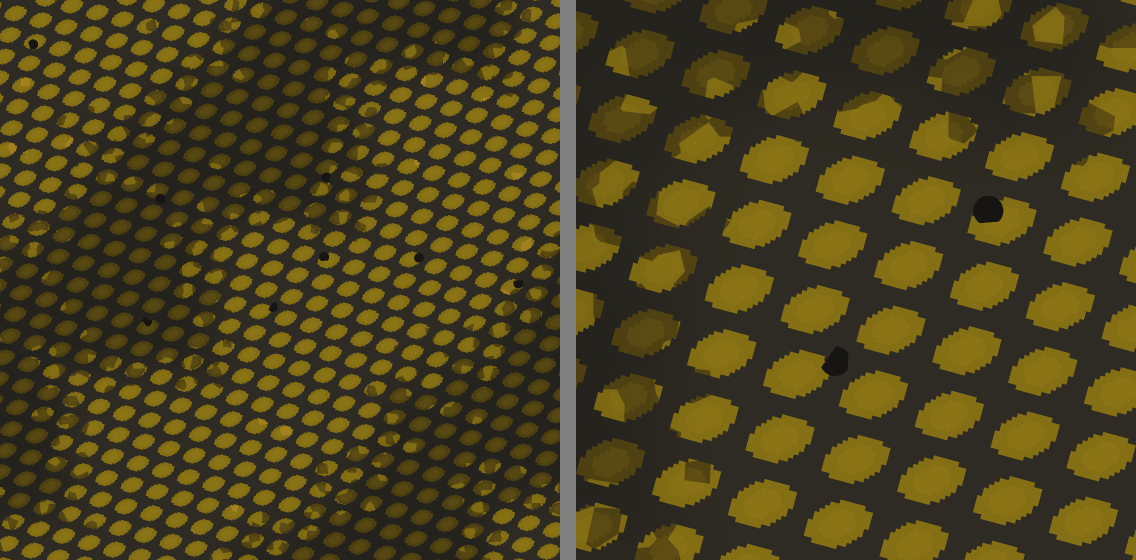
Left: the whole. Right: its middle third, enlarged.
Give the GLSL for this pattern, as a Shadertoy shader.

```glsl
#define CELL vec2(0.0468, 0.0399)      // lattice pitch
#define ANCHOR vec2(0.4167, 0.6224)    // centre of one dot
#define LATTICE_TILT -0.265
#define DOT_TILT 0.593                 // dot axis relative to the lattice
#define DOT_SIZE vec2(0.0206, 0.0127)  // half length, half width
#define STITCHES vec2(18.0, 15.0)      // steps per cell on the dot outline
#define PATCHES 58.0                   // wear flakes across the canvas
#define WEAR_LEVEL 0.2
#define WEAR_SCATTER 0.85
#define SAMPLES 3

const float TAU = 6.2831853;

vec2 rotate(vec2 p, float a) {
    float c = cos(a), s = sin(a);
    return vec2(c * p.x + s * p.y, c * p.y - s * p.x);
}

vec3 hash3(vec2 p) {
    vec3 q = fract(vec3(p.xyx) * vec3(0.1031, 0.1030, 0.0973));
    q += dot(q, q.yxz + 33.33);
    return fract((q.xxy + q.yzz) * q.zyx);
}

// Broad diagonal bands of wear with a meandering edge
float wearField(vec2 uv) {
    float across = uv.x - uv.y + 1.0;
    float along = uv.x + uv.y - 1.0;
    float meander = cos(TAU * (along - 0.25) / 0.53);
    float band = cos(TAU * (across - 0.68 - 0.06 * meander));
    float ripple = sin(uv.x * 31.0 + 2.0 * sin(uv.y * 17.0)) * sin(uv.y * 27.0 + 1.0);
    return band + 0.25 * meander + 0.15 * ripple;
}

// Nearest cellular flake: centre in xy, distance in z, all in flake units
vec3 nearestFlake(vec2 p) {
    vec2 base = floor(p);
    vec3 best = vec3(0.0, 0.0, 9.0);
    for (int j = -1; j <= 1; j++)
    for (int i = -1; i <= 1; i++) {
        vec2 id = base + vec2(i, j);
        vec2 centre = id + 0.15 + 0.7 * hash3(id + 11.0).xy;
        float d = length(p - centre);
        if (d < best.z) best = vec3(centre, d);
    }
    return best;
}

// Stepped, rounded hexagon: below 1 inside the dot
float dotRadius(vec2 uv) {
    vec2 cell = rotate(uv - ANCHOR, LATTICE_TILT) / CELL;
    vec2 local = fract(cell + 0.5);
    local = (floor(local * STITCHES) + 0.5) / STITCHES - 0.5;
    vec2 q = abs(rotate(local * CELL, DOT_TILT)) / DOT_SIZE;
    float hexagon = max(q.y, q.x + 0.5 * q.y);
    return mix(length(q), hexagon, 0.5);
}

vec3 fabric(vec2 uv) {
    float field = wearField(uv);
    float shadow = smoothstep(-0.5, 0.9, field);

    // Ground cloth
    vec3 colour = mix(vec3(0.178, 0.168, 0.136), vec3(0.139, 0.132, 0.113), shadow);

    // Each flake is worn or fresh as a whole
    vec3 flake = nearestFlake(uv * PATCHES);
    vec3 chance = hash3(floor(flake.xy) + 47.0);
    float scatter = (chance.x + chance.y - 1.0) * WEAR_SCATTER;
    bool worn = wearField(flake.xy / PATCHES) + scatter > WEAR_LEVEL;

    // Printed dots with a lighter core
    float radius = dotRadius(uv);
    if (radius < 1.0) {
        float core = step(radius, 0.6);
        vec3 fresh = mix(vec3(0.505, 0.423, 0.075), vec3(0.525, 0.44, 0.08), core);
        if (chance.z > 0.988) fresh = vec3(0.62, 0.49, 0.11);
        vec3 faded = mix(vec3(0.315, 0.26, 0.068), vec3(0.36, 0.298, 0.075), core);
        colour = worn ? faded : fresh;
        colour *= 1.03 - 0.08 * shadow;
    }

    // Rare dark pits
    if (chance.z < 0.0015 && flake.z < 0.52) colour = vec3(0.085, 0.083, 0.075);
    return colour;
}

void mainImage(out vec4 fragColor, in vec2 fragCoord) {
    vec3 sum = vec3(0.0);
    for (int j = 0; j < SAMPLES; j++)
    for (int i = 0; i < SAMPLES; i++) {
        vec2 offset = (vec2(i, j) + 0.5) / float(SAMPLES) - 0.5;
        sum += fabric((fragCoord + offset) / iResolution.xy);
    }
    fragColor = vec4(sum / float(SAMPLES * SAMPLES), 1.0);
}
```
